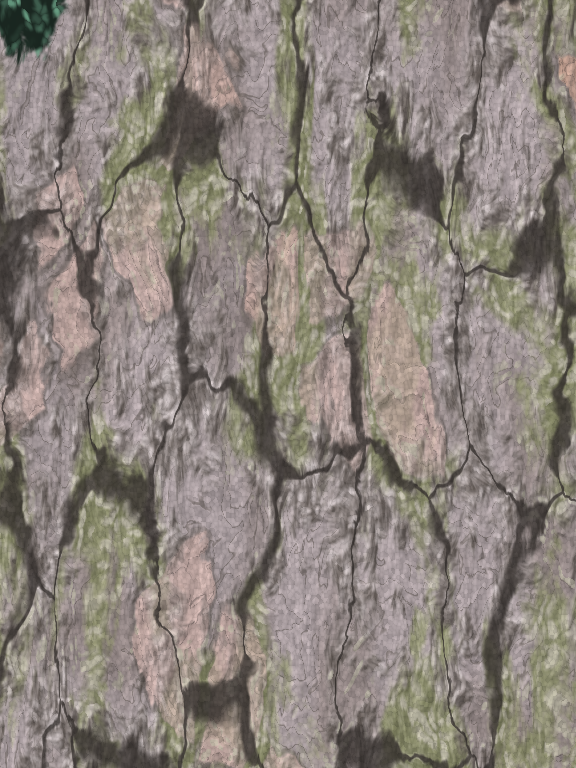
Write a WebGL 1 fragment shader that draws this texture.

```glsl
precision highp float;

uniform vec2 u_resolution;

const vec3 MAUVE = vec3(0.65, 0.605, 0.615);
const vec3 GREY_BROWN = vec3(0.53, 0.48, 0.47);
const vec3 PALE = vec3(0.79, 0.755, 0.755);
const vec3 SHADOW = vec3(0.35, 0.32, 0.30);
const vec3 DEEP = vec3(0.21, 0.19, 0.18);
const vec3 PINK = vec3(0.75, 0.645, 0.62);
const vec3 ORANGE = vec3(0.71, 0.53, 0.42);
const vec3 MOSS = vec3(0.50, 0.52, 0.36);
const vec3 LICHEN = vec3(0.69, 0.68, 0.60);
const vec3 LEAF = vec3(0.20, 0.30, 0.25);

vec2 hash2(vec2 p) {
  vec2 k = vec2(dot(p, vec2(127.1, 311.7)), dot(p, vec2(269.5, 183.3)));
  return fract(sin(k) * 43758.5);
}

// Cellular noise: nearest distance, border distance, two random values per cell
vec4 cells(vec2 p) {
  vec2 base = floor(p);
  vec2 id = base;
  float near = 8.0;
  float next = 8.0;
  for (int j = -1; j <= 1; j++) {
    for (int i = -1; i <= 1; i++) {
      vec2 cell = base + vec2(float(i), float(j));
      float d = length(cell + 0.1 + 0.8 * hash2(cell) - p);
      if (d < near) {
        next = near;
        near = d;
        id = cell;
      } else {
        next = min(next, d);
      }
    }
  }
  return vec4(near, next - near, hash2(id + 57.0));
}

// Layered, turned and bent sines, roughly -0.8 to 0.8
float waves(vec2 p) {
  float sum = 0.0;
  float amp = 0.5;
  for (int i = 0; i < 5; i++) {
    p = mat2(0.8, -0.6, 0.6, 0.8) * p * 1.8 + vec2(1.7, 4.1);
    p += 0.7 * sin(p.yx * 0.63 + vec2(0.4, 2.3));
    sum += amp * sin(p.x) * sin(p.y);
    amp *= 0.58;
  }
  return sum;
}

float ragged(vec2 p) {
  return waves(p * vec2(58.0, 27.0));
}

// Peeling layers: x is the slope within a layer, y the dark line at its rim
vec2 layers(vec2 p, float count) {
  float s = fract(waves(p) * count);
  float slope = s * (1.0 - smoothstep(0.9, 1.0, s));
  float rim = smoothstep(0.86, 0.96, s) * (1.0 - smoothstep(0.97, 1.0, s));
  return vec2(slope, rim);
}

void main() {
  vec2 p = gl_FragCoord.xy / u_resolution.y;

  // Bent coordinates keep the upright plates irregular
  vec2 bend = vec2(waves(p * vec2(9.0, 5.0)), waves(p * vec2(11.0, 7.0) + 20.0));
  float rough = ragged(p);
  vec2 q = p + bend * vec2(0.035, 0.05) + rough * vec2(0.006, 0.008);
  float relief = rough - ragged(p + vec2(0.003, -0.004));
  float broad = waves(p * vec2(12.0, 5.0) + 9.0);

  vec4 plate = cells(q * vec2(8.5, 2.8));
  vec4 grit = cells(q * vec2(78.0, 46.0));
  vec4 dust = cells(p * vec2(190.0, 150.0));
  float speck = grit.z * (1.0 - smoothstep(0.1, 0.65, grit.x));
  float furrow = 1.0 - smoothstep(0.12, 0.5, plate.y + 0.4 * rough + 0.3 * broad);

  // Smooth plates with thin peeling flakes
  vec2 peel = layers(q * vec2(17.0, 8.0) + 3.0, 2.6);
  vec3 color = mix(MAUVE, GREY_BROWN, 0.7 * smoothstep(-0.2, 0.6, broad));
  color *= 0.94 + 0.12 * plate.z + 0.09 * (peel.x - 0.4);
  color = mix(color, SHADOW, 0.5 * peel.y);

  // Crumbled bark along the furrows
  float crumb = clamp(0.3 + 0.75 * speck + 0.55 * relief + 0.25 * rough, 0.0, 1.0);
  color = mix(color, mix(SHADOW, PALE, crumb), 0.85 * furrow);

  // Fresh pink and orange scales
  vec4 scale = cells(q * vec2(12.0, 5.2) + 40.0);
  float fresh = step(0.76, scale.z) * smoothstep(0.12, 0.2, scale.y);
  float scaleRim = step(0.76, scale.z) * smoothstep(0.03, 0.1, scale.y) - fresh;
  vec2 curl = layers(q * vec2(24.0, 13.0) + 60.0, 2.0);
  vec3 scaleColor = mix(PINK, ORANGE, 0.8 * smoothstep(0.6, 0.95, scale.w));
  scaleColor *= 0.94 + 0.16 * curl.x - 0.25 * curl.y;
  color = mix(color, scaleColor, 0.8 * fresh * (1.0 - 0.5 * furrow));
  color = mix(color, SHADOW, 0.4 * clamp(scaleRim, 0.0, 1.0));

  // Moss and pale lichen in upright streaks
  float streak = waves(p * vec2(13.0, 4.0) + 31.0);
  float growth = streak + 0.3 * furrow + 0.35 * rough + 0.25 * (p.x - 0.37);
  float moss = smoothstep(0.15, 0.55, growth) * (1.0 - 0.7 * fresh);
  vec3 mossColor = mix(MOSS, LICHEN, clamp(1.5 * speck + 0.5 * relief, 0.0, 1.0));
  color = mix(color, mossColor, 0.75 * moss);
  float crust = smoothstep(0.45, 0.7, speck) * smoothstep(-0.1, 0.4, broad + streak);
  color = mix(color, LICHEN, 0.6 * crust);

  // Broken cracks of varying width
  float width = 0.02 + 0.13 * smoothstep(-0.25, 0.5, waves(p * vec2(15.0, 9.0) + 77.0));
  float crack = 1.0 - smoothstep(0.4 * width, 1.5 * width, plate.y);
  color = mix(color, DEEP, 0.8 * crack);

  // Fine grain and raking light
  color *= 1.0 + 0.2 * relief + 0.16 * (dust.z - 0.5) - 0.12 * (dust.x - 0.4);

  // Dark foliage in the upper left corner
  float corner = length((p - vec2(0.03, 1.0)) * vec2(1.0, 0.8)) + 0.02 * rough;
  vec3 leaf = LEAF * (0.5 + 1.6 * speck);
  color = mix(color, leaf, 1.0 - smoothstep(0.045, 0.06, corner));

  gl_FragColor = vec4(clamp(color, 0.0, 1.0), 1.0);
}
```
